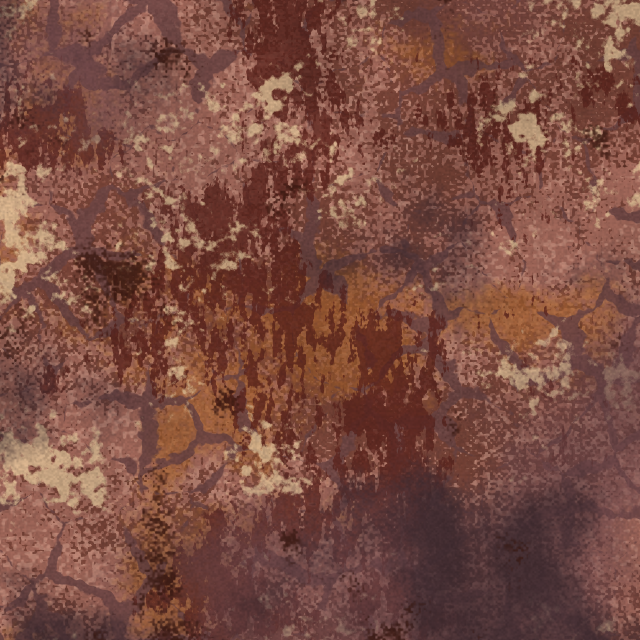
A Shadertoy shader for this texture:

```glsl
// Weathered rusty plaster: speckled pink paint, broken cracks, ochre, soot and pale flakes.

const vec3 PINK   = vec3(0.585, 0.375, 0.325);
const vec3 BLUSH  = vec3(0.680, 0.480, 0.420);
const vec3 RUST   = vec3(0.415, 0.225, 0.180);
const vec3 OCHRE  = vec3(0.600, 0.350, 0.160);
const vec3 CRACK  = vec3(0.395, 0.250, 0.245);
const vec3 MAUVE  = vec3(0.400, 0.260, 0.275);
const vec3 SOOT   = vec3(0.225, 0.155, 0.175);
const vec3 OXIDE  = vec3(0.330, 0.125, 0.100);
const vec3 BURN   = vec3(0.220, 0.095, 0.065);
const vec3 CREAM  = vec3(0.810, 0.690, 0.540);

float hash(vec2 p) {
    return fract(sin(dot(p, vec2(127.1, 311.7))) * 43758.5453);
}

vec2 hash2(vec2 p) {
    return vec2(hash(p), hash(p + 57.3));
}

float noise(vec2 p) {
    vec2 i = floor(p), f = fract(p);
    f = f * f * (3.0 - 2.0 * f);
    float low = mix(hash(i), hash(i + vec2(1, 0)), f.x);
    float high = mix(hash(i + vec2(0, 1)), hash(i + vec2(1, 1)), f.x);
    return mix(low, high, f.y);
}

float fbm(vec2 p) {
    float sum = 0.0, amplitude = 0.5;
    for (int i = 0; i < 6; i++) {
        sum += amplitude * noise(p);
        p = mat2(1.6, 1.2, -1.2, 1.6) * p + 17.3;
        amplitude *= 0.5;
    }
    return sum / 0.984;
}

// Distance to the nearest border between irregular cells
float cellBorder(vec2 p) {
    vec2 cell = floor(p), f = fract(p), nearest = vec2(0.0);
    float best = 8.0, border = 8.0;
    for (int y = -1; y <= 1; y++)
    for (int x = -1; x <= 1; x++) {
        vec2 g = vec2(x, y);
        vec2 r = g + hash2(cell + g) - f;
        if (dot(r, r) < best) { best = dot(r, r); nearest = r; }
    }
    for (int y = -2; y <= 2; y++)
    for (int x = -2; x <= 2; x++) {
        vec2 g = vec2(x, y);
        vec2 r = g + hash2(cell + g) - f;
        vec2 gap = r - nearest;
        if (dot(gap, gap) > 0.0001)
            border = min(border, dot(0.5 * (r + nearest), normalize(gap)));
    }
    return border;
}

// Cracks that swell, taper and vanish, with ragged sides
float crackMask(vec2 p, float scale) {
    vec2 warp = vec2(fbm(p * 14.0), fbm(p * 14.0 + 40.0)) - 0.5;
    float d = cellBorder((p + 0.06 * warp) * scale);
    float width = 0.10 * smoothstep(0.40, 0.62, fbm(p * 9.0 + 71.0));
    d += 0.07 * (noise(p * 110.0) - 0.5);
    return 1.0 - smoothstep(width - 0.025, width + 0.015, d);
}

// Soft patch of a given size; grit breaks it into specks
float patchMask(vec2 p, float scale, float low, float high, float grit) {
    return smoothstep(low, high, fbm(p * scale) + grit);
}

void mainImage(out vec4 fragColor, in vec2 fragCoord) {
    vec2 p = fragCoord / min(iResolution.x, iResolution.y);
    float grain = noise(p * 250.0) - 0.5;
    float fleck = noise(p * 170.0 + 31.0) - 0.5;
    float lower = 1.0 - smoothstep(0.10, 0.50, p.y);

    // Pink paint worn through to rust in fine specks
    vec3 color = mix(PINK, BLUSH, smoothstep(0.02, 0.35, fleck + 0.8 * (fbm(p * 7.0 + 5.0) - 0.5)));
    float wear = grain + 1.5 * (fbm(p * 6.0 + 12.0) - 0.5) + 0.8 * (fbm(p * 40.0) - 0.5);
    color = mix(color, RUST, 0.85 * smoothstep(-0.05, 0.20, wear));

    // Ochre bloom
    float ochre = patchMask(p + 3.7, 5.0, 0.53, 0.72, 0.12 * fleck);
    color = mix(color, OCHRE, 0.65 * ochre);

    // Flat cracks
    color = mix(color, CRACK, 0.88 * crackMask(p, 10.0));

    // Dark red specks drawn out downwards, mostly near the upper right
    float streak = fbm(p * vec2(95.0, 32.0) + 9.0) - 0.5;
    float oxideBias = 0.07 * smoothstep(0.9, 1.5, p.x + p.y) - 0.03;
    float oxide = patchMask(p + 8.1, 5.5, 0.61, 0.67, 0.55 * streak + 0.1 * grain + oxideBias);
    color = mix(color, OXIDE, 0.75 * oxide);

    // Pale flakes in loose clusters
    float flakes = 0.7 * (fbm(p * 60.0 + 23.0) - 0.5) + 0.12 * fleck;
    float cream = patchMask(p + 15.3, 7.0, 0.65, 0.80, flakes);
    color = mix(color, CREAM, 0.85 * cream);

    // Mauve haze, soot smudges and small burnt spots
    float haze = patchMask(p + 21.9, 3.0, 0.45, 0.75, 0.13 * lower + 0.10 * grain);
    color = mix(color, MAUVE, 0.65 * haze);
    float soot = patchMask(p + 33.4, 4.5, 0.53, 0.78, 0.05 * lower + 0.06 * grain);
    color = mix(color, SOOT, 0.85 * soot);
    float burn = patchMask(p + 47.2, 9.0, 0.66, 0.80, 0.16 * grain);
    color = mix(color, BURN, 0.8 * burn);

    // Broad shading and fine tooth
    color *= 1.0 + 0.25 * (fbm(p * 8.0 + 60.0) - 0.5) + 0.14 * (noise(p * 330.0) - 0.5);
    fragColor = vec4(color, 1.0);
}
```
